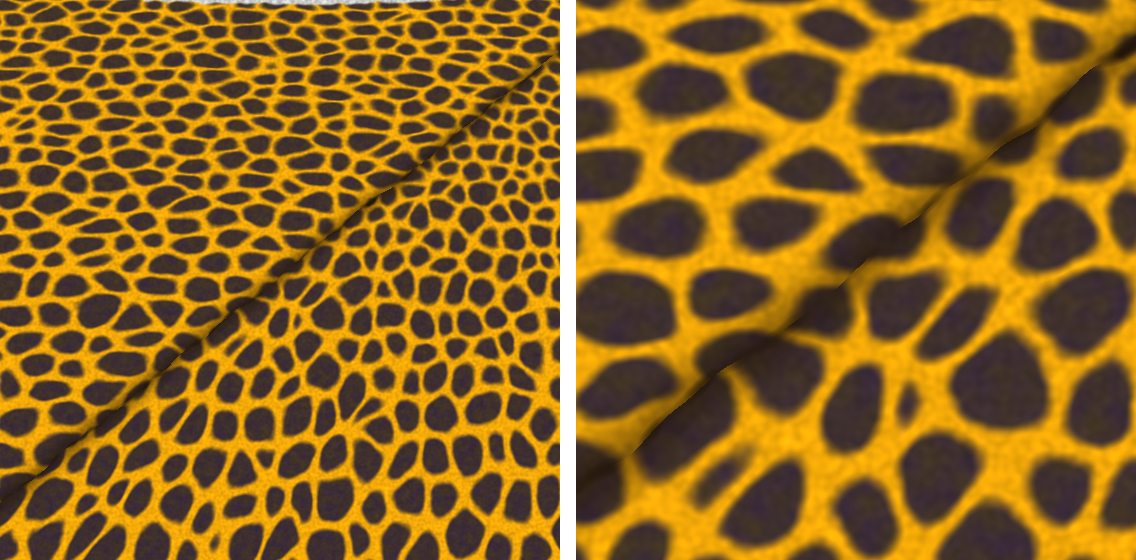
Left: the whole. Right: its middle third, enlarged.
This texture is drawn by a WebGL 1 fragment shader. Its source:

```glsl
precision highp float;
uniform vec2 u_resolution;

#define DENSITY 1.14
#define GAP 0.048           // half the gap between spots, in cells
#define GAP_VARIATION 0.05
#define ROUNDNESS 8.5       // lower is rounder
#define SIZE_VARIATION 0.24
#define JITTER 0.68
#define EDGE_SOFTNESS 0.0042
#define FOLD_START 0.10
#define FOLD_SLOPE 0.81
#define FOLD_WIDTH 0.016
#define GRAIN 0.17

const vec3 YELLOW = vec3(0.96, 0.67, 0.03);
const vec3 PLUM = vec3(0.225, 0.165, 0.22);
const vec3 UMBER = vec3(0.265, 0.21, 0.14);
const vec3 FOLD_SHADOW = vec3(0.13, 0.08, 0.03);
const vec3 BACKDROP = vec3(0.80, 0.80, 0.79);

vec2 hash2(vec2 p) {
  vec2 q = vec2(dot(p, vec2(127.1, 311.7)), dot(p, vec2(269.5, 183.3)));
  return fract(sin(q) * 43758.545);
}

float gradientNoise(vec2 p) {
  vec2 i = floor(p), f = p - i;
  vec2 w = f * f * f * (f * (f * 6.0 - 15.0) + 10.0);
  vec2 e = vec2(0.0, 1.0);
  float a = dot(hash2(i) * 2.0 - 1.0, f);
  float b = dot(hash2(i + e.yx) * 2.0 - 1.0, f - e.yx);
  float c = dot(hash2(i + e.xy) * 2.0 - 1.0, f - e.xy);
  float d = dot(hash2(i + e.yy) * 2.0 - 1.0, f - e.yy);
  return mix(mix(a, b, w.x), mix(c, d, w.x), w.y);
}

vec2 noise2(vec2 p) {
  return vec2(gradientNoise(p), gradientNoise(p + 37.3));
}

// Offset to a cell's site (xy) and its random weight (z); odd rows shift
vec3 siteAt(vec2 cell, vec2 p) {
  vec2 site = cell + 0.5 + JITTER * (hash2(cell) - 0.5);
  site.x += 0.5 * mod(cell.y, 2.0) - 0.25;
  return vec3(site - p, SIZE_VARIATION * hash2(cell + 71.7).x);
}

// Rounded weighted Voronoi cells: positive inside a spot, in cell units
float spotField(vec2 p) {
  vec2 base = floor(p), nearestCell = base;
  vec3 nearest = vec3(0.0);
  float best = 1e5;
  for (int y = -2; y <= 2; y++) {
    for (int x = -2; x <= 2; x++) {
      vec2 cell = base + vec2(x, y);
      vec3 site = siteAt(cell, p);
      float power = dot(site.xy, site.xy) - site.z;
      if (power < best) {
        best = power;
        nearest = site;
        nearestCell = cell;
      }
    }
  }
  float sum = 0.0;
  for (int y = -2; y <= 2; y++) {
    for (int x = -2; x <= 2; x++) {
      vec3 site = siteAt(nearestCell + vec2(x, y), p);
      float span = length(site.xy - nearest.xy);
      if (span > 0.01) {
        float border = (dot(site.xy, site.xy) - site.z - best) / (2.0 * span);
        sum += exp(-ROUNDNESS * border);
      }
    }
  }
  float gap = GAP + GAP_VARIATION * hash2(nearestCell + 13.1).y;
  return -log(sum) / ROUNDNESS - gap;
}

void main() {
  vec2 p = gl_FragCoord.xy / u_resolution;

  // Signed distance to the diagonal fold, positive above it
  float wobble = 0.012 * gradientNoise(vec2(p.x * 9.0, 3.7))
               + 0.010 * gradientNoise(vec2(p.x * 32.0, 8.2));
  float fold = (p.y - FOLD_START - FOLD_SLOPE * p.x - wobble)
             / length(vec2(1.0, FOLD_SLOPE));

  // Perspective of the flat upper layer and of the turned lower layer
  float depth = fold > 0.0 ? 2.5 - p.y : 1.95 - p.y;
  vec2 cloth = fold > 0.0 ? vec2(25.3 * (p.x - 0.5), 84.0) / depth
                          : vec2(27.0 * (p.x - 0.9), 38.0) / depth + 50.0;
  float cellSize = (fold > 0.0 ? 0.0217 : 0.0312) * pow(depth, 1.5) / DENSITY;
  cloth *= DENSITY;

  // Printed spots with slightly irregular outlines
  vec2 warped = cloth + 0.4 * noise2(cloth * 0.55) + 0.11 * noise2(cloth * 2.1);
  float softness = EDGE_SOFTNESS / cellSize;
  float field = spotField(warped) + 0.025 * gradientNoise(cloth * 5.0);
  float spot = smoothstep(-softness, softness, field);
  float grain = gradientNoise(p * 160.0) + 0.6 * gradientNoise(p * 75.0 + 9.0);
  float tint = 0.5 + 1.3 * gradientNoise(p * 60.0 + 5.0);
  vec3 ink = mix(PLUM, UMBER, clamp(tint + 0.3 * (p.y - 0.5), 0.0, 1.0));
  vec3 color = mix(YELLOW, ink, spot) * (1.0 + GRAIN * grain);

  // Fold: wide soft shadow and a broken dark crease
  float width = FOLD_WIDTH * mix(1.25, 0.8, p.x);
  float shadow = 0.5 * exp(-fold * fold / (width * width));
  float crease = exp(-fold * fold / (0.16 * width * width))
               * clamp(0.65 + 0.8 * gradientNoise(p * 40.0), 0.0, 1.0);
  color = mix(color, FOLD_SHADOW, max(shadow, crease));

  // Frayed top edge over a pale backdrop
  float edge = 0.993 + 0.007 * gradientNoise(vec2(p.x * 45.0, 1.3))
             + 0.09 * (p.x - 0.53) * (p.x - 0.53);
  color = mix(color, BACKDROP * (1.0 + 0.3 * grain),
              smoothstep(-0.003, 0.003, p.y - edge));

  gl_FragColor = vec4(clamp(color, 0.0, 1.0), 1.0);
}
```
